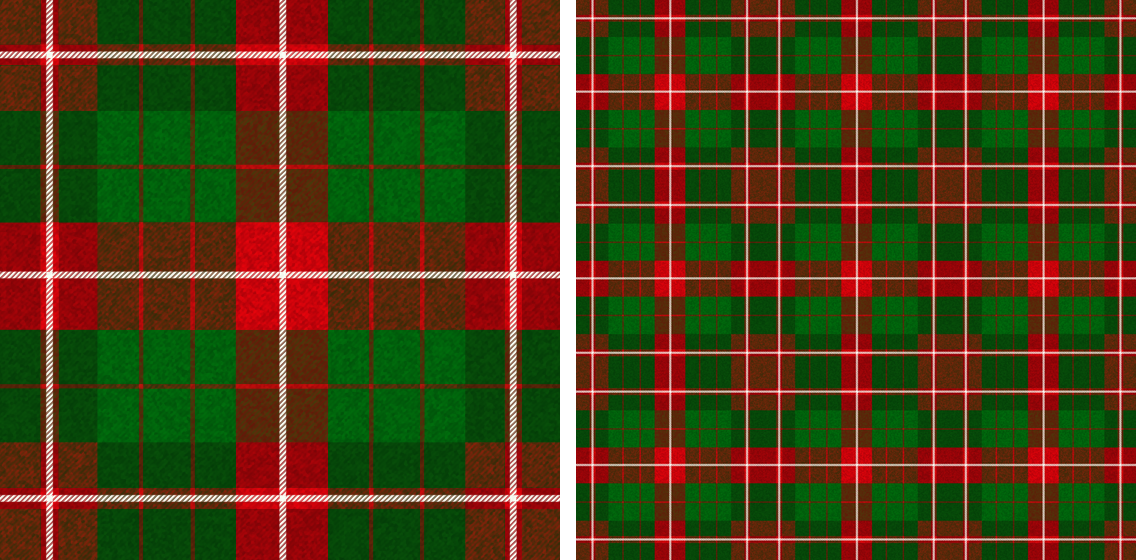
Left: one tile. Right: repeated 3 by 3.
A Shadertoy shader for this pattern:

```glsl
const vec3 GREEN = vec3(0.00, 0.380, 0.045);
const vec3 RED   = vec3(0.79, 0.010, 0.040);
const vec3 WHITE = vec3(0.97, 0.985, 0.95);

const float TWILL = 108.0;        // diagonal ribs per canvas side
const float GRAIN_CELLS = 200.0;  // wool fibres per canvas side
const float GRAIN = 0.24;
const float FLOAT_DEPTH = 0.07;   // how far warp and weft alternate
const float SHADE = 0.75;         // brightness of yarns crossing the border
const float THIN_HALF = 0.0040;
const float THIN_STRENGTH = 0.82;
const float WHITE_HALF = 0.0060;
const float WHITE_SOFTNESS = 0.0032;
const float TAU = 6.2831853;

// One thread sequence; ranges are (start, end) along its axis.
struct Sett {
    vec2 field;     // everything outside is the shaded border
    vec2 block;     // broad red stripe
    vec4 fringes;   // two red ranges beside the outer white lines
    vec4 thin;      // centres of thin red lines
    vec3 white;     // centres of white lines
};

const Sett WARP = Sett(vec2(0.174, 0.831), vec2(0.421, 0.586),
    vec4(0.072, 0.105, 0.901, 0.932),
    vec4(0.252, 0.344, 0.663, 0.754), vec3(0.0885, 0.505, 0.9165));
const Sett WEFT = Sett(vec2(0.198, 0.790), vec2(0.397, 0.589),
    vec4(0.079, 0.117, 0.871, 0.909),
    vec4(0.298, 0.298, 0.690, 0.690), vec3(0.098, 0.491, 0.890));

float band(float t, vec2 range, float soft) {
    return smoothstep(-0.5, 0.5, (t - range.x) / soft)
         * smoothstep(-0.5, 0.5, (range.y - t) / soft);
}

float line(float t, float centre, float halfWidth, float soft) {
    return band(t, centre + vec2(-halfWidth, halfWidth), soft);
}

// Returns the amounts of red, border shade and white at t.
vec3 yarn(Sett s, float t, float px) {
    float fringe = max(band(t, s.fringes.xy, px), band(t, s.fringes.zw, px));
    float red = max(band(t, s.block, px), fringe);
    float shade = (1.0 - band(t, s.field, px)) * (1.0 - fringe);
    float white = 0.0;
    for (int i = 0; i < 4; i++)
        red = max(red, THIN_STRENGTH * line(t, s.thin[i], THIN_HALF, px));
    for (int i = 0; i < 3; i++)
        white = max(white, line(t, s.white[i], WHITE_HALF, max(px, WHITE_SOFTNESS)));
    return vec3(red, shade, white);
}

vec3 hash3(vec2 p) {
    vec3 q = fract(vec3(p.xyx) * vec3(0.1031, 0.1030, 0.0973));
    q += dot(q, q.yxz + 33.33);
    return fract((q.xxy + q.yzz) * q.zyx);
}

// Wrapping cellular noise: softly blended tones of the nearby fibres, 0 to 1.
float fibreTone(vec2 uv) {
    vec2 p = uv * GRAIN_CELLS, cell = floor(p);
    vec2 sum = vec2(0.0);
    for (int y = -1; y <= 1; y++)
    for (int x = -1; x <= 1; x++) {
        vec2 id = cell + vec2(x, y);
        vec3 h = hash3(mod(id + GRAIN_CELLS, GRAIN_CELLS));
        vec2 d = id + h.xy - p;
        sum += exp(-6.0 * dot(d, d)) * vec2(h.z, 1.0);
    }
    return sum.x / sum.y;
}

// Yarn colour where it crosses the border shade; thin lines sink in.
vec3 shaded(float red, vec3 blend) {
    return mix(mix(GREEN, RED, red * red * red) * SHADE, blend, 0.06);
}

void mainImage(out vec4 fragColor, in vec2 fragCoord) {
    vec2 uv = fragCoord / iResolution.xy;
    vec2 px = 1.0 / iResolution.xy;
    vec3 warp = yarn(WARP, uv.x, px.x);
    vec3 weft = yarn(WEFT, 1.0 - uv.y, px.y);

    // Twill ribs with a slight layered-sine wander
    float wander = 0.3 * sin(TAU * (9.0 * uv.x + 13.0 * uv.y))
                 + 0.2 * sin(TAU * (23.0 * uv.x - 17.0 * uv.y));
    float rib = sin(TAU * TWILL * (uv.x - uv.y) + wander);
    float tone = fibreTone(uv) - 0.5;
    float over = clamp(0.5 + FLOAT_DEPTH * rib + 0.2 * tone, 0.0, 1.0);

    // Cross the two yarns
    vec3 warpColour = mix(GREEN, RED, warp.x);
    vec3 weftColour = mix(GREEN, RED, weft.x);
    vec3 blend = mix(GREEN, RED, over) * vec3(0.9, 0.8, 0.85);
    vec3 plain = mix(warpColour, weftColour, over);
    plain *= 1.0 - vec3(0.12, 0.2, 0.15) * abs(warp.x - weft.x);
    vec3 colour = mix(
        mix(plain, shaded(weft.x, blend), warp.y),
        mix(shaded(warp.x, blend), blend, warp.y), weft.y);

    // Wool grain and rib relief
    colour *= 1.0 + GRAIN * tone + 0.03 * rib;

    // White lines, ribbed along their length and solid where they cross
    float strand = mix(0.34, 1.0, smoothstep(-0.8, 0.8, rib));
    float cover = max(max(warp.z, weft.z) * strand, warp.z * weft.z);
    colour = mix(colour, WHITE * (1.0 + 0.05 * tone), cover);

    fragColor = vec4(clamp(colour, 0.0, 1.0), 1.0);
}
```
